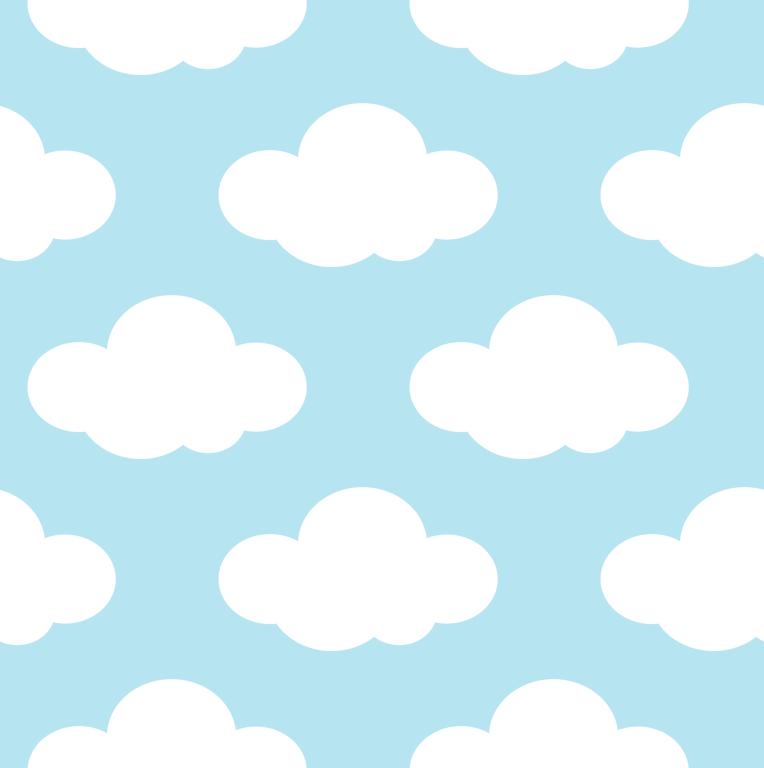
Reproduce this pattern procedurally as a WebGL 2 fragment shader.

```glsl
#version 300 es
precision highp float;
// Flat white clouds on pale blue, in a half-drop layout of two by two cells.
// Each cloud is a union of five ellipses; wrapping the cell coordinates
// places one cloud at the anchor and one half a cell further along both axes.

uniform vec2 u_resolution;
out vec4 outColor;

const float REPEATS = 2.0;
const vec2 CLOUD_ANCHOR = vec2(0.436, 0.992);
const vec3 SKY = vec3(0.718, 0.894, 0.945);
const vec3 CLOUD = vec3(1.0);

// Approximate signed distance to an axis-aligned ellipse.
float ellipseDistance(vec2 p, vec2 center, vec2 radii) {
    vec2 q = (p - center) / radii;
    float scaled = length(q);
    float slope = max(length(q / radii), 1e-4);
    return scaled < 1e-3 ? -min(radii.x, radii.y) : scaled * (scaled - 1.0) / slope;
}

// Cloud outline around its origin, in cell units.
float cloudDistance(vec2 p) {
    vec2 largePuff = vec2(0.169, 0.1484);
    float d = ellipseDistance(p, vec2(0.013, 0.091), largePuff);
    d = min(d, ellipseDistance(p, vec2(-0.068, -0.039), largePuff));
    d = min(d, ellipseDistance(p, vec2(-0.229, 0.0), vec2(0.135, 0.1172)));
    d = min(d, ellipseDistance(p, vec2(0.234, 0.0), vec2(0.133, 0.116)));
    return min(d, ellipseDistance(p, vec2(0.109, -0.086), vec2(0.099, 0.086)));
}

// Offset from the nearest repeat of the anchor, from -0.5 to 0.5.
vec2 wrapCell(vec2 cell, vec2 anchor) {
    return fract(cell - anchor + 0.5) - 0.5;
}

void main() {
    vec2 cell = REPEATS * gl_FragCoord.xy / u_resolution;
    float pixel = REPEATS / min(u_resolution.x, u_resolution.y);

    // Two staggered clouds per cell.
    float d = 1.0;
    for (int i = 0; i < 2; i++) {
        vec2 anchor = CLOUD_ANCHOR + 0.5 * float(i);
        d = min(d, cloudDistance(wrapCell(cell, anchor)));
    }

    // Smooth edge about one pixel wide.
    float coverage = 1.0 - smoothstep(-0.75 * pixel, 0.75 * pixel, d);
    outColor = vec4(mix(SKY, CLOUD, coverage), 1.0);
}
```
